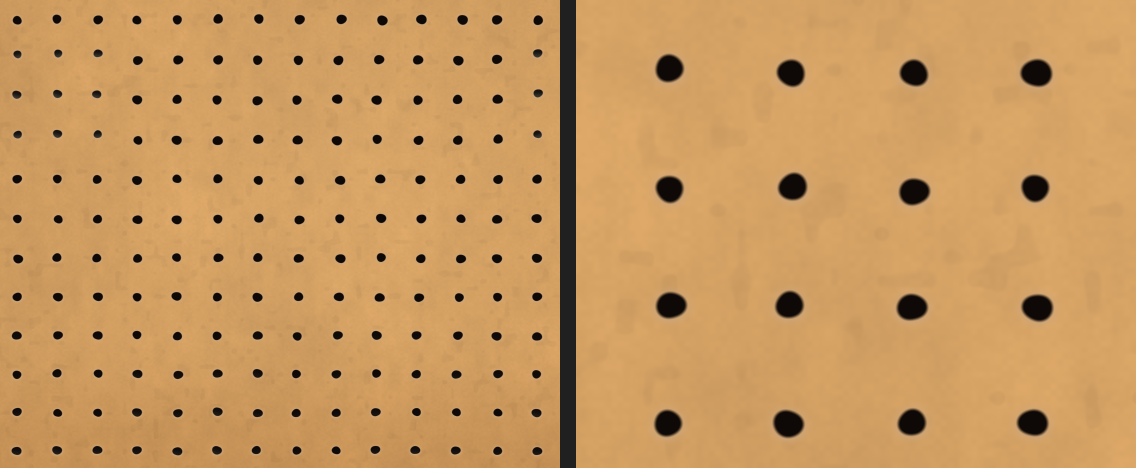
Left, the full canvas; right, a detail of the centre.
This texture is drawn by a Shadertoy shader. Its source:

```glsl
#define GRID vec2(14.0, 12.0)
#define FIRST_HOLE vec2(0.0313, 0.0374)
#define PITCH vec2(0.0714, 0.0837)
#define HOLE_RADIUS 0.0100
#define EDGE_SOFTNESS 0.0017
#define JITTER 0.0018
#define SAG 0.0078
#define BOARD_COLOR vec3(0.822, 0.622, 0.382)
#define RIM_COLOR vec3(0.81, 0.65, 0.47)
#define HOLE_COLOR vec3(0.055, 0.035, 0.025)
#define WORN_COLOR vec3(0.22, 0.21, 0.19)

float hash(vec2 p) {
    return fract(sin(dot(p, vec2(127.1, 311.7))) * 43758.5453);
}

float noise(vec2 p) {
    vec2 i = floor(p), f = fract(p);
    f = f * f * (3.0 - 2.0 * f);
    return mix(mix(hash(i), hash(i + vec2(1, 0)), f.x),
               mix(hash(i + vec2(0, 1)), hash(i + vec2(1, 1)), f.x), f.y);
}

float fbm(vec2 p) {
    float sum = 0.0, amplitude = 0.5;
    for (int i = 0; i < 4; i++) {
        sum += amplitude * noise(p);
        p = p * 2.03 + 17.3;
        amplitude *= 0.5;
    }
    return sum;
}

// Pressed fibre board: broad stains, mottling and fine grain
vec3 boardColor(vec2 uv, vec2 p) {
    float stains = fbm(p * vec2(5.0, 3.5)) - 0.47;
    float mottle = fbm(p * vec2(38.0, 26.0) + 40.0) - 0.47;
    float grain = noise(p * 230.0) - 0.5;
    float shade = 0.10 * stains + 0.07 * mottle + 0.025 * grain;
    vec3 color = BOARD_COLOR * (1.0 + shade);
    float glow = exp(-dot(uv - vec2(0.6, 0.65), uv - vec2(0.6, 0.65)) * 4.0);
    color += vec3(0.030, 0.034, 0.030) * (glow - 0.45);
    color -= vec3(0.025, 0.032, 0.030) * smoothstep(0.3, 0.0, uv.y);
    float flecks = smoothstep(0.74, 0.9, noise(p * 60.0 + 9.0));
    return color * (1.0 - 0.035 * flecks);
}

// Worn block of holes: upper left and right edge, below the top row
float wornBlock(vec2 id) {
    bool rows = id.y > 7.5 && id.y < 10.5;
    bool columns = id.x < 2.5 || id.x > 12.5;
    return rows && columns ? 1.0 : 0.0;
}

// Drift of a hole from its regular place, in canvas heights
vec2 holeOffset(vec2 id) {
    vec2 t = id / (GRID - 1.0);
    vec2 offset = JITTER * (vec2(hash(id), hash(id + 31.0)) - 0.5) * 2.0;
    offset.y -= SAG * sin(3.14159 * t.y);
    offset.y += 0.0125 * wornBlock(id);
    float drift = smoothstep(4.0, 10.0, id.x) * step(id.x, 11.5);
    offset.x += drift * (0.010 * smoothstep(9.5, 11.0, id.y)
        + 0.007 * smoothstep(3.0, 4.5, id.y) * smoothstep(8.5, 6.5, id.y)
        - 0.003 * smoothstep(3.0, 1.0, id.y));
    return offset;
}

void mainImage(out vec4 fragColor, in vec2 fragCoord) {
    vec2 uv = fragCoord / iResolution.xy;
    vec2 scale = vec2(iResolution.x / iResolution.y, 1.0);
    vec2 p = uv * scale;
    vec3 color = boardColor(uv, p);

    // Nearest hole
    vec2 id = clamp(floor((uv - FIRST_HOLE) / PITCH + 0.5), vec2(0), GRID - 1.0);
    vec2 q = p - (FIRST_HOLE + id * PITCH) * scale - holeOffset(id);
    float worn = wornBlock(id);
    float height = id.y / (GRID.y - 1.0);
    float random = hash(id + 7.0);

    // Slightly flattened, uneven outline
    float size = HOLE_RADIUS * (0.94 + 0.10 * random - 0.08 * worn
        + 0.06 * smoothstep(2.0, 6.0, id.x) * height);
    vec2 stretch = vec2(1.0, mix(1.16, 1.04, height) + 0.05 * worn);
    float angle = atan(q.y, q.x);
    float d = length(q * stretch) - size
        + 0.0004 * sin(2.0 * angle + 6.28 * random)
        + 0.0003 * sin(3.0 * angle + 17.0 * random);
    float soft = max(EDGE_SOFTNESS, 0.75 / iResolution.y);

    // Pale rim, stronger below the hole
    float rim = exp(-pow(max(d, 0.0) / 0.0042, 2.0));
    color = mix(color, RIM_COLOR, rim * (0.55 + 0.3 * smoothstep(0.2, -1.0, q.y / size)));

    // Dark hole with a grey glint on its lower wall
    float wear = max(worn, 0.5 * smoothstep(0.4, 0.0, height) * random);
    float glint = smoothstep(0.5, -0.9, dot(q, vec2(0.6 * (random - 0.5), 1.0)) / size);
    vec3 inside = mix(HOLE_COLOR, WORN_COLOR, wear * (0.2 + 0.8 * glint));
    color = mix(color, inside, smoothstep(soft, -soft, d));

    fragColor = vec4(clamp(color, 0.0, 1.0), 1.0);
}
```
